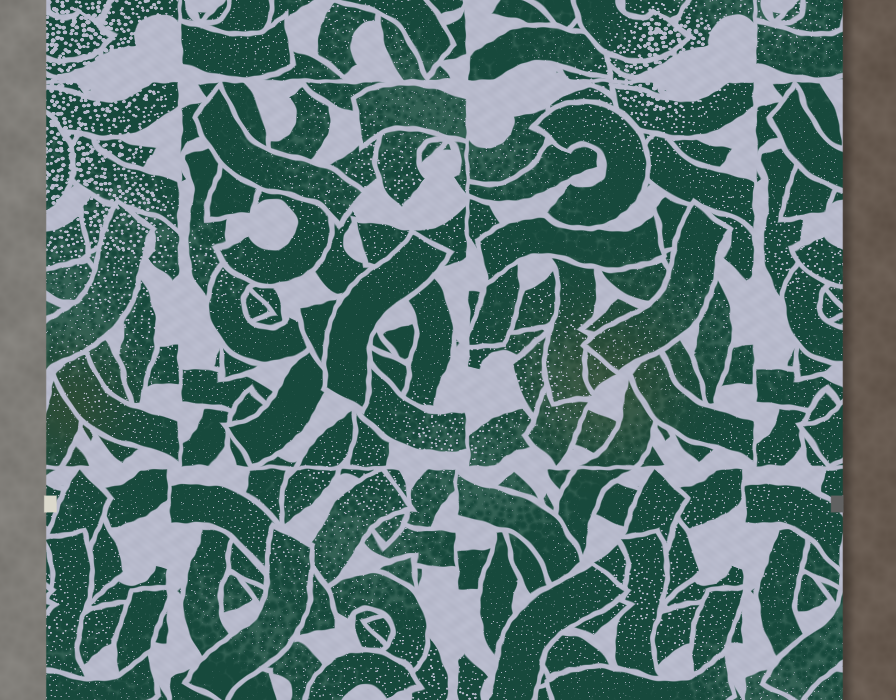
Reproduce this pattern procedurally as a WebGL 2 fragment shader.

```glsl
#version 300 es
precision highp float;

uniform vec2 u_resolution;
out vec4 fragColor;

// Layout, in units of the canvas height
const vec2 TILE = vec2(0.411, 0.552);
const vec2 TILE_ORIGIN = vec2(0.257, 0.332);
const float LOWER_ROW_SHIFT = -0.016;
const float PRINT_LEFT = 0.066;
const float PRINT_RIGHT = 1.204;
const float SEAM = 0.0028;

// Ribbons
const ivec2 GRID = ivec2(4, 6);
const int SHUFFLE = 7;
const float HALF_WIDTH = 0.026;
const float HALF_LENGTH = 0.125;
const float GAP = 0.0075;
const float WAVE_HEIGHT = 0.021;
const float WAVE_RATE = 23.0;
const float RING_RADIUS = 0.060;
const float RING_SHARE = 0.24;

// Colours
const vec3 GREEN = vec3(0.09, 0.285, 0.235);
const vec3 PALE_GREEN = vec3(0.20, 0.38, 0.33);
const vec3 PAPER = vec3(0.72, 0.73, 0.80);
const vec3 STAIN = vec3(0.24, 0.31, 0.20);
const vec3 WALL_LEFT = vec3(0.50, 0.49, 0.47);
const vec3 WALL_RIGHT = vec3(0.40, 0.35, 0.31);

vec2 hash2(vec2 p) {
    return fract(sin(vec2(dot(p, vec2(127.1, 311.7)), dot(p, vec2(269.5, 183.3)))) * 43758.5);
}

// Distance to the nearest scattered point
float cellular(vec2 p) {
    vec2 cell = floor(p);
    float nearest = 2.0;
    for (int y = -1; y <= 1; y++)
        for (int x = -1; x <= 1; x++) {
            vec2 c = cell + vec2(x, y);
            nearest = min(nearest, distance(p, c + hash2(c)));
        }
    return nearest;
}

float layeredSines(vec2 p) {
    return (sin(p.x + 1.7 * sin(p.y * 0.7)) + sin(p.y * 1.3 - p.x * 0.6)
        + 0.6 * sin(p.x * 2.3 + p.y * 2.9)) / 2.6;
}

float waveRibbon(vec2 p, float halfWidth, float phase) {
    float t = p.x * WAVE_RATE + phase;
    float slope = WAVE_HEIGHT * WAVE_RATE * cos(t);
    float side = abs(p.y - WAVE_HEIGHT * sin(t)) / sqrt(1.0 + slope * slope) - halfWidth;
    return max(side, abs(p.x) - HALF_LENGTH);
}

float arcRibbon(vec2 p, float halfWidth, float halfAngle) {
    float end = (abs(atan(p.y, p.x)) - halfAngle) * RING_RADIUS;
    return max(abs(length(p) - RING_RADIUS) - halfWidth, end);
}

// Ink coverage of one block: each ribbon cuts a gap in those below it
float ribbonInk(vec2 p, float seed, float aa) {
    float ink = 0.0;
    int count = GRID.x * GRID.y;
    for (int i = 0; i < count; i++) {
        int k = (i * SHUFFLE) % count;
        vec2 cell = vec2(k % GRID.x, k / GRID.x);
        vec2 place = hash2(cell + seed * 17.0 + 3.0);
        vec2 form = hash2(cell + seed * 29.0 + 41.0);
        vec2 centre = (cell + 0.5 + (place - 0.5) * 0.6) / vec2(GRID) * TILE;
        float lean = mod(cell.x + cell.y, 2.0) < 0.5 ? 0.65 : -0.85;
        bool ring = form.x < RING_SHARE;
        float angle = ring ? form.y * 6.2832 : lean + (form.y - 0.5) * 1.3;
        float c = cos(angle), s = sin(angle);
        vec2 q = mat2(c, -s, s, c) * (p - centre);
        float halfWidth = HALF_WIDTH * mix(0.86, 1.12, place.x);
        float d = ring ? arcRibbon(q, halfWidth, 1.5 + place.y)
                       : waveRibbon(q, halfWidth, place.y * 6.2832);
        ink *= smoothstep(-aa, aa, d - GAP);
        ink = max(ink, 1.0 - smoothstep(-aa, aa, d));
    }
    return ink;
}

void main() {
    vec2 p = gl_FragCoord.xy / u_resolution.y;
    float aa = 0.9 / u_resolution.y;

    // Hand-cut wobble, then two blocks alternating across, turned on every other row
    vec2 cut = p + 0.0022 * vec2(layeredSines(p * 95.0), layeredSines(p.yx * 88.0 + 4.0));
    cut.x -= p.y < TILE_ORIGIN.y ? LOWER_ROW_SHIFT : 0.0;
    vec2 grid = (cut - TILE_ORIGIN) / TILE;
    vec2 id = floor(grid);
    vec2 local = fract(grid);
    if (mod(id.y, 2.0) > 0.5) local = 1.0 - local;
    float ink = ribbonInk(local * TILE, mod(id.x, 2.0), aa);
    vec2 border = min(local, 1.0 - local) * TILE;
    ink *= smoothstep(-aa, aa, min(border.x, border.y) - SEAM);

    // Worn, speckled ink: strongest at upper left and near the upper right ring
    float wear = 0.10 + 0.12 * layeredSines(p * 13.0);
    wear += 0.28 * (1.0 - smoothstep(0.20, 0.27, p.x)) * smoothstep(0.56, 0.72, p.y);
    wear += 0.26 * (1.0 - smoothstep(0.03, 0.12, distance(p, vec2(0.95, 0.91))));
    wear *= 0.55 + 0.65 * cellular(p * 28.0);
    ink *= smoothstep(-0.08, 0.08, cellular(p * vec2(115.0, 135.0)) - wear);

    // Mottled green with brownish stains on grained paper
    float mottle = 0.5 + 0.35 * layeredSines(p * 9.0 + 2.0) + 0.5 * (cellular(p * 90.0) - 0.5);
    vec3 green = mix(GREEN, PALE_GREEN, smoothstep(0.50, 0.85, mottle));
    float stain = exp(-90.0 * dot(p - vec2(0.86, 0.46), p - vec2(0.86, 0.46)))
        + exp(-160.0 * dot(p - vec2(0.10, 0.42), p - vec2(0.10, 0.42)));
    green = mix(green, STAIN, 0.55 * stain);
    vec3 paper = PAPER + 0.018 * layeredSines(p * 210.0);
    vec3 colour = mix(paper, green, ink);

    // Wall on both sides, with a shadow at the right edge and two small clips
    float onPrint = smoothstep(-aa, aa, min(p.x - PRINT_LEFT, PRINT_RIGHT - p.x));
    vec3 wall = p.x < 0.5 ? WALL_LEFT : WALL_RIGHT;
    wall += 0.025 * layeredSines(p * 42.0) + 0.03 * (cellular(p * 60.0) - 0.5);
    wall *= mix(0.70, 1.0, smoothstep(0.0, 0.02, abs(p.x - PRINT_RIGHT)));
    colour = mix(wall, colour, onPrint);
    float clipX = p.x < 0.5 ? PRINT_LEFT + 0.006 : PRINT_RIGHT - 0.008;
    vec2 clipBox = abs(p - vec2(clipX, 0.28)) - vec2(0.009, 0.012);
    vec3 clipColour = p.x < 0.5 ? vec3(0.86, 0.85, 0.80) : vec3(0.38);
    colour = mix(clipColour, colour, smoothstep(-aa, aa, max(clipBox.x, clipBox.y)));

    fragColor = vec4(colour, 1.0);
}
```
